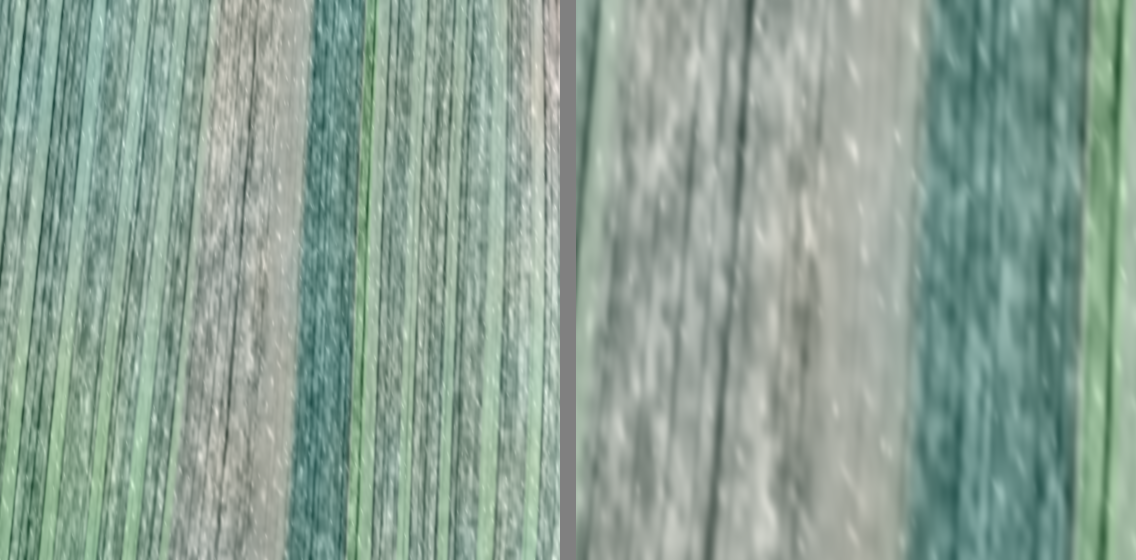
Left, the full canvas; right, a detail of the centre.
A WebGL 1 fragment shader for this texture:

```glsl
precision highp float;
uniform vec2 u_resolution;

const vec3 SHADE = vec3(0.27, 0.375, 0.325);
const vec3 SHEEN = vec3(0.80, 0.865, 0.815);
const vec3 TEAL_SHIFT = vec3(-0.055, 0.0, 0.02);
const vec3 GREEN_SHIFT = vec3(-0.04, 0.025, -0.055);
const vec3 DRY_SHIFT = vec3(0.045, -0.015, 0.0);
const vec3 PINK_SHIFT = vec3(0.12, 0.02, 0.05);

float hash(vec2 p) {
  return fract(sin(dot(p, vec2(127.1, 311.7))) * 43758.5453);
}

float noise(vec2 p) {
  vec2 i = floor(p);
  vec2 f = fract(p);
  f = f * f * (3.0 - 2.0 * f);
  return mix(mix(hash(i), hash(i + vec2(1.0, 0.0)), f.x),
             mix(hash(i + vec2(0.0, 1.0)), hash(i + 1.0), f.x), f.y);
}

float band(float x, float from, float to, float soft) {
  return smoothstep(from - soft, from + soft, x) * (1.0 - smoothstep(to - soft, to + soft, x));
}

// Position across the blade, following fibres that lean and fan out
float acrossFibres(vec2 uv) {
  float down = 1.0 - uv.y;
  float lean = mix(0.10, 0.035, smoothstep(0.2, 0.65, uv.x));
  float fan = 0.045 * smoothstep(0.8, 1.0, uv.x) * down * (1.6 - down);
  return uv.x + lean * down - fan + 0.004 * (noise(vec2(uv.x * 5.0, uv.y * 3.0)) - 0.5);
}

// Thin furrows at jittered spacing, fading in and out along their length
float furrows(float s, float y, float count, float width, float seed) {
  float cell = floor(s * count);
  float total = 0.0;
  for (int k = -1; k <= 1; k++) {
    float id = cell + float(k);
    float center = (id + 0.15 + 0.7 * hash(vec2(id, seed))) / count;
    center += 0.002 * (noise(vec2(id * 7.3, y * 9.0 + seed)) - 0.5);
    float d = (s - center) / width;
    float strength = 0.25 + 0.75 * hash(vec2(id, seed + 3.0));
    float fade = smoothstep(0.1, 0.65, noise(vec2(id * 3.7 + seed, y * 8.0)));
    total += strength * mix(0.35, 1.0, fade) * exp(-d * d);
  }
  return min(total, 1.0);
}

// Smooth raised ribs: x is the pale crest, y the shadow beside it
vec2 ribs(float s, float count) {
  float cell = floor(s * count);
  vec2 total = vec2(0.0);
  for (int k = -1; k <= 1; k++) {
    float id = cell + float(k);
    float center = (id + 0.3 + 0.4 * hash(vec2(id, 17.0))) / count;
    float halfWidth = mix(0.006, 0.012, hash(vec2(id, 23.0)));
    float d = s - center;
    float edge = (abs(d) - halfWidth - 0.002) / 0.0028;
    total.x += band(d, -halfWidth, halfWidth, 0.003);
    total.y += exp(-edge * edge) * (d > 0.0 ? 1.0 : 0.5);
  }
  return min(total, 1.0);
}

// Short bright flecks slanting against the fibres
float flecks(vec2 p, vec2 grid, vec2 size, float density, float seed) {
  vec2 cell = floor(p * grid);
  float total = 0.0;
  for (int j = -1; j <= 1; j++) {
    for (int i = -1; i <= 1; i++) {
      vec2 id = cell + vec2(float(i), float(j));
      vec2 jitter = vec2(hash(id + seed), hash(id + seed + 41.0));
      vec2 d = p - (id + jitter) / grid;
      d.x += d.y * mix(0.08, 0.38, hash(id + seed + 67.0));
      d /= size * mix(0.6, 1.2, jitter.y);
      total += step(hash(id + seed + 89.0), density) * (0.4 + 0.6 * jitter.x) * exp(-dot(d, d));
    }
  }
  return min(total, 1.0);
}

void main() {
  vec2 uv = gl_FragCoord.xy / u_resolution;
  float s = acrossFibres(uv);
  vec2 p = vec2(s, uv.y);

  // Broad panels across the blade
  float fold = band(s, 0.56, 0.648, 0.006);
  float dryPanel = band(s, 0.385, 0.555, 0.025);
  float smoothStrip = band(s, 0.508, 0.557, 0.006);
  float foldEdge = band(s, 0.645, 0.652, 0.003);
  float greenRib = band(s, 0.654, 0.676, 0.004);
  float ribbed = (1.0 - fold) * (1.0 - band(s, 0.39, 0.56, 0.004));
  vec2 rib = ribs(s, 14.0) * ribbed;

  // Tone from fibres, furrows and grain
  float calm = 1.0 - 0.65 * max(rib.x, smoothStrip);
  float tone = 0.59 - 0.21 * fold + 0.03 * smoothStrip;
  tone += 0.07 * smoothstep(0.66, 0.95, s) + 0.13 * (noise(uv * 4.0) - 0.5);
  tone += 0.34 * (noise(vec2(s * 62.0, uv.y * 2.5)) - 0.5) * calm;
  tone += 0.38 * (noise(vec2(s * 135.0 + uv.y * 12.0, uv.y * 32.0)) - 0.5) * calm;
  tone += 0.30 * (noise(vec2(s * 210.0 + uv.y * 30.0, uv.y * 75.0)) - 0.5) * calm;
  tone += 0.14 * rib.x - 0.30 * rib.y;
  tone -= 0.42 * furrows(s, uv.y, 44.0, 0.0028, 5.0) * calm;
  tone -= 0.22 * furrows(s, uv.y, 75.0, 0.0022, 31.0) * calm;
  tone -= 0.30 * foldEdge;
  tone += 0.30 * flecks(p, vec2(40.0, 26.0), vec2(0.0032, 0.012), 0.38, 7.0);
  tone += 0.22 * flecks(p, vec2(75.0, 48.0), vec2(0.0022, 0.007), 0.32, 53.0);

  // Colour drifts along and across the blade
  float low = 1.0 - smoothstep(0.05, 0.6, uv.y);
  float leftSide = 1.0 - smoothstep(0.2, 0.45, s);
  float teal = fold + 0.7 * leftSide * smoothstep(0.35, 0.9, uv.y);
  float green = greenRib + low * leftSide * 0.6 + rib.x * (0.2 + 0.5 * low);
  float pink = smoothstep(0.86, 1.0, uv.x) * smoothstep(0.3, 0.95, uv.y);
  vec3 color = mix(SHADE, SHEEN, clamp(tone, -0.15, 1.12));
  color += TEAL_SHIFT * teal + GREEN_SHIFT * min(green, 1.0);
  color += DRY_SHIFT * dryPanel + PINK_SHIFT * pink;
  color += vec3(0.03, 0.0, -0.02) * (noise(vec2(s * 22.0, uv.y * 6.0)) - 0.5);
  gl_FragColor = vec4(clamp(color, 0.0, 1.0), 1.0);
}
```
